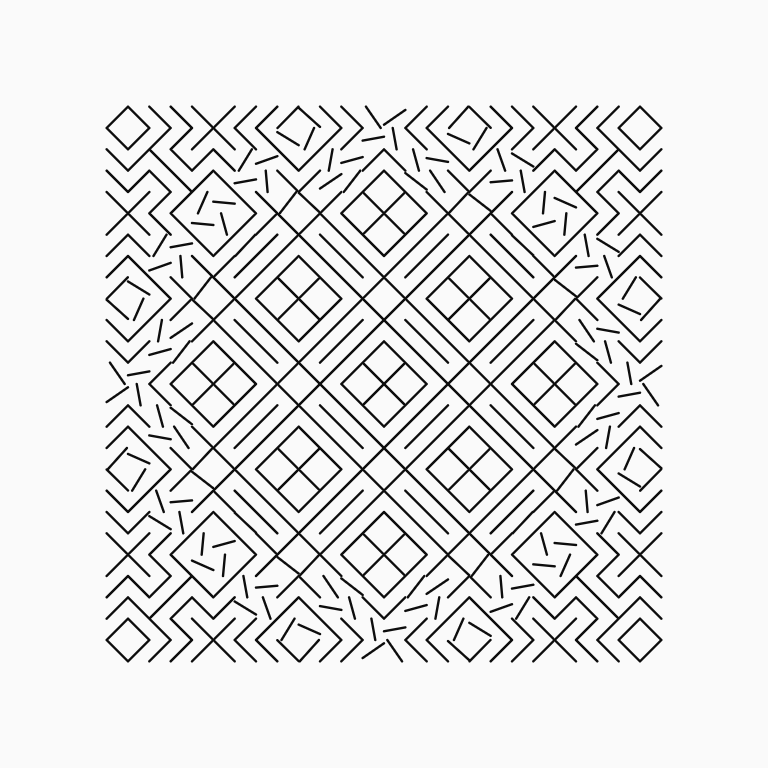
Write a WebGL 1 fragment shader that draws this pattern.

```glsl
precision highp float;
// A square grid of short strokes, one per cell, woven into diamonds and crosses.
// Beyond a circular ring some strokes have turned a quarter, giving chevrons;
// inside the ring they are caught mid-turn. Each stroke is clipped to its cell.

uniform vec2 u_resolution;

const vec3 PAPER = vec3(0.98);
const vec3 INK = vec3(0.05);
const float CELLS_ACROSS = 36.0;   // cells over the whole canvas
const float HALF_GRID = 13.0;      // half the drawn grid, in cells
const float BLOCK = 4.0;           // cells per mirrored block
const float STROKE_WIDTH = 0.112;  // in cells
const float RING_INNER = 8.8;      // turning starts here, in cells
const float RING_OUTER = 13.5;     // turning is complete here
const float EIGHTH_TURN = 0.78539816;

// Direction of the stroke in a cell, as an angle
float strokeAngle(vec2 cell) {
  vec2 local = mod(cell, BLOCK);
  vec2 block = floor(cell / BLOCK);
  vec2 onRim = step(1.0, abs(local - 0.5 * (BLOCK - 1.0)));
  float mirror = 1.0 - 2.0 * mod(block.x + block.y, 2.0);

  // Block corners lean one way, all other cells the other way
  float lean = mirror * (2.0 * onRim.x * onRim.y - 1.0);

  // Only corner and middle cells of a block turn
  float turns = 1.0 - abs(onRim.x - onRim.y);
  float progress = smoothstep(RING_INNER, RING_OUTER, length(cell + 0.5));
  float tilt = EIGHTH_TURN * lean * (1.0 - 2.0 * turns * progress);

  // Alternate cells swing through the horizontal and the vertical
  float odd = mod(cell.x + cell.y, 2.0);
  return mix(tilt, 2.0 * EIGHTH_TURN - tilt, odd);
}

// Distance to a stroke through the cell centre, reaching the cell border
float strokeDistance(vec2 p, vec2 cell) {
  float angle = strokeAngle(cell);
  vec2 dir = vec2(cos(angle), sin(angle));
  float reach = 0.5 / max(abs(dir.x), abs(dir.y));
  vec2 offset = p - cell - 0.5;
  float along = clamp(dot(offset, dir), -reach, reach);
  return length(offset - dir * along);
}

void main() {
  float side = min(u_resolution.x, u_resolution.y);
  float pixelsPerCell = side / CELLS_ACROSS;
  vec2 p = (gl_FragCoord.xy - 0.5 * u_resolution) / pixelsPerCell;
  vec2 home = floor(p);

  // Nearest stroke among this cell and its neighbours
  float nearest = 10.0;
  for (int y = -1; y <= 1; y++) {
    for (int x = -1; x <= 1; x++) {
      vec2 cell = home + vec2(float(x), float(y));
      vec2 fromCentre = abs(cell + 0.5);
      if (max(fromCentre.x, fromCentre.y) < HALF_GRID) {
        nearest = min(nearest, strokeDistance(p, cell));
      }
    }
  }

  float cover = clamp(0.5 + (0.5 * STROKE_WIDTH - nearest) * pixelsPerCell, 0.0, 1.0);
  gl_FragColor = vec4(mix(PAPER, INK, cover), 1.0);
}
```
